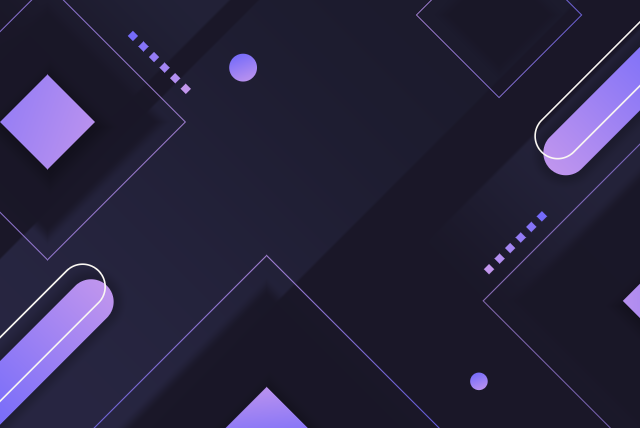
Write a Shadertoy shader that draws this background.

```glsl
// Dark diagonal bands behind nested diamonds, slanted capsules, dots and discs.
// Each part is a signed distance in canvas-height units, blended back to front;
// a blue-to-pink violet ramp colours all the bright parts.

vec3 violet(float t) {
    return mix(vec3(0.46, 0.42, 0.98), vec3(0.76, 0.59, 0.93), clamp(t, 0.0, 1.0));
}

// Coverage of a shape, softened over one pixel
float fill(float d) {
    return clamp(0.5 - d * iResolution.y, 0.0, 1.0);
}

float stroke(float d, float halfWidth) {
    return fill(abs(d) - halfWidth);
}

float diamond(vec2 q, float r) {
    return (abs(q.x) + abs(q.y) - r) * 0.7071;
}

// Distance to a capsule starting at the origin and running far along dir
float capsule(vec2 q, vec2 dir, float r) {
    return length(q - dir * max(dot(q, dir), 0.0)) - r;
}

// Soft dark plate, thin frame and bright core; ramp holds slope (xy) and offset (z)
void panel(inout vec3 col, vec2 q, float frame, float plate, float core, vec3 ramp, float glow) {
    vec3 plateColor = vec3(0.098, 0.088, 0.152);
    float plateDist = diamond(q, plate - 0.025) - 0.015;
    col = mix(col, plateColor, 0.95 * smoothstep(0.022, -0.012, plateDist));

    float shadow = diamond(q - vec2(0.006, -0.012), core);
    col *= 1.0 - 0.25 * smoothstep(0.04, -0.01, shadow);

    vec3 line = violet(ramp.z + dot(q, ramp.xy) / frame);
    col = mix(col, line, glow * stroke(diamond(q, frame), 0.0012));
    vec3 face = violet(ramp.z + dot(q, ramp.xy) / max(core, 0.01));
    col = mix(col, face, fill(diamond(q, core)));
}

// Bright capsule with an offset pale outline
void pill(inout vec3 col, vec2 p, vec2 solid, vec2 outline, vec2 dir) {
    float d = capsule(p - solid, dir, 0.0525);
    col *= 1.0 - 0.2 * smoothstep(0.035, 0.0, d);
    float along = dot(p - solid, dir);
    col = mix(col, violet(0.85 - 2.3 * along), fill(d));
    float rim = capsule(p - outline, dir, 0.0527);
    col = mix(col, vec3(0.98, 0.97, 0.95), stroke(rim, 0.0019));
}

void disc(inout vec3 col, vec2 q, float r) {
    col = mix(col, violet(0.45 - 0.4 * (q.y - 0.4 * q.x) / r), fill(length(q) - r));
}

// Diagonal bands, lit from the lower left
vec3 backdrop(vec2 p) {
    float across = p.x - p.y;
    float along = p.x + p.y;
    vec3 dark = vec3(0.100, 0.090, 0.155);
    vec3 lit = mix(vec3(0.153, 0.147, 0.255), vec3(0.108, 0.104, 0.175),
                   smoothstep(0.1, 2.1, along));

    float middle = smoothstep(-0.400, -0.390, across) * smoothstep(0.358, 0.346, across);
    vec3 col = mix(dark, lit, middle);

    float corner = smoothstep(-0.457, -0.469, across) * smoothstep(0.9, 1.45, along);
    col = mix(col, vec3(0.132, 0.130, 0.215), corner);

    float side = smoothstep(0.555, 0.570, across) * smoothstep(1.35, 1.95, along);
    col = mix(col, vec3(0.137, 0.132, 0.222), side);
    return col;
}

void mainImage(out vec4 fragColor, in vec2 fragCoord) {
    vec2 p = fragCoord / iResolution.y;
    vec3 col = backdrop(p);

    // Diamond panels
    panel(col, p - vec2(0.111, 0.715), 0.322, 0.265, 0.111, vec3(0.22, -0.08, 0.66), 0.85);
    panel(col, p - vec2(1.166, 0.965), 0.193, 0.130, -0.1, vec3(-0.4, 0.0, 0.5), 0.85);
    panel(col, p - vec2(0.623, -0.066), 0.469, 0.395, 0.162, vec3(-0.1, 1.0, -0.1), 0.85);
    panel(col, p - vec2(1.627, 0.297), 0.498, 0.425, 0.172, vec3(-0.4, 0.0, 0.45), 0.7);

    // Slanted capsules
    vec2 slant = vec2(0.7071);
    pill(col, p, vec2(1.322, 0.643), vec2(1.303, 0.682), slant);
    pill(col, p, vec2(0.213, 0.295), vec2(0.193, 0.330), -slant);

    // Two rows of small diamonds
    for (int i = 0; i < 6; i++) {
        float k = float(i);
        vec2 falling = vec2(0.3105, 0.916) + 0.0247 * k * vec2(1.0, -1.0);
        vec2 rising = vec2(1.1426, 0.371) + 0.0247 * k;
        col = mix(col, violet(k / 5.0), fill(diamond(p - falling, 0.0122)));
        col = mix(col, violet(1.0 - k / 5.0), fill(diamond(p - rising, 0.0122)));
    }

    // Discs
    disc(col, p - vec2(0.568, 0.842), 0.0325);
    disc(col, p - vec2(1.119, 0.109), 0.0205);

    fragColor = vec4(col, 1.0);
}
```
